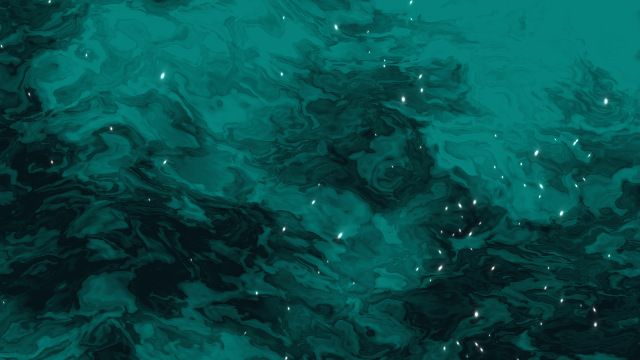
Write a Shadertoy shader that draws this texture.

```glsl
// Clear teal sea above a dark, patchy reef, with small sun glints.
// Warped noise makes the ripples, which refract the noise of the reef;
// the summed light level is coloured by a ramp, and glints sit on a loose grid.

float hash(vec2 cell) {
    vec3 h = fract(vec3(cell.xyx) * 0.1031);
    h += dot(h, h.yzx + 33.33);
    return fract((h.x + h.y) * h.z);
}

// Value noise centred on zero
float noise(vec2 p) {
    vec2 cell = floor(p), f = fract(p);
    f = f * f * (3.0 - 2.0 * f);
    float low = mix(hash(cell), hash(cell + vec2(1, 0)), f.x);
    float high = mix(hash(cell + vec2(0, 1)), hash(cell + 1.0), f.x);
    return mix(low, high, f.y) - 0.5;
}

float fbm(vec2 p, int octaves) {
    float sum = 0.0, amp = 0.5;
    for (int i = 0; i < octaves; i++) {
        sum += amp * noise(p);
        p = mat2(1.6, 1.2, -1.2, 1.6) * p + 7.3;
        amp *= 0.5;
    }
    return sum;
}

// Colour of the water from deep shade (0) to bright shallows (1)
vec3 waterColor(float level) {
    vec3 col = mix(vec3(0.02, 0.08, 0.095), vec3(0.02, 0.13, 0.14), smoothstep(0.0, 0.08, level));
    col = mix(col, vec3(0.02, 0.22, 0.21), clamp((level - 0.07) / 0.17, 0.0, 1.0));
    col = mix(col, vec3(0.02, 0.31, 0.30), clamp((level - 0.24) / 0.22, 0.0, 1.0));
    col = mix(col, vec3(0.01, 0.40, 0.38), clamp((level - 0.46) / 0.25, 0.0, 1.0));
    return mix(col, vec3(0.02, 0.51, 0.485), clamp((level - 0.71) / 0.29, 0.0, 1.0));
}

// Sun glints: clustered, denser to the right, each a hot core in a faint halo
float glints(vec2 p) {
    const float GRID = 30.0;
    float light = 0.0;
    vec2 home = floor(p * GRID);
    for (int y = -1; y <= 1; y++)
    for (int x = -1; x <= 1; x++) {
        vec2 cell = home + vec2(x, y);
        vec2 center = (cell + vec2(hash(cell + 3.7), hash(cell + 91.3))) / GRID;
        float cluster = smoothstep(-0.05, 0.3, noise(center * 7.0 + 40.0));
        float chance = 0.012 + 0.28 * cluster * smoothstep(0.4, 1.5, center.x);
        if (hash(cell + 57.1) > chance) continue;

        float size = hash(cell + 23.9);
        vec2 d = p - center;
        d.x += d.y * (hash(cell + 71.7) - 0.5);
        d.y *= 0.65;
        float radius = mix(0.0018, 0.0042, size * size);
        float r2 = dot(d, d) / (radius * radius);
        light += (0.55 + 0.6 * size) * exp(-r2) + 0.12 * size * exp(-r2 / 9.0);
    }
    return light;
}

void mainImage(out vec4 fragColor, in vec2 fragCoord) {
    vec2 p = fragCoord / iResolution.y;
    float across = fragCoord.x / iResolution.x;

    // Surface ripples, stretched sideways and folded by their own noise
    vec2 w = p * vec2(13.0, 22.0);
    w.y += 4.0 * noise(p * 3.0 + 5.0) + 2.0 * p.x;
    vec2 bend = vec2(fbm(w * 0.5, 4), fbm(w * 0.5 + 17.0, 4));
    w += 5.0 * bend;
    float swell = fbm(w, 4);
    float fleck = fbm(w * 2.3 + 31.0, 3);
    float crease = 1.0 - smoothstep(0.0, 0.08, abs(swell + 0.3 * fleck));

    // Reef patches seen through the moving surface
    vec2 seen = p + 0.2 * bend + 0.12 * vec2(swell, 0.5 * fleck);
    float reef = fbm(seen * vec2(3.0, 3.4) + 12.0, 5);
    float bed = smoothstep(-0.2, 0.2, reef) - 0.5;

    // Light falls off toward the lower left
    float level = 0.25 * (across - 0.5) + 0.4 * (p.y - 0.5);
    level += 0.5 * bed + 0.7 * swell + 0.5 * fleck - 0.14 * (crease - 0.25);
    vec3 col = waterColor(smoothstep(-0.5, 0.5, level));

    col += vec3(1.0, 0.93, 0.92) * glints(p + 0.01 * bend);
    fragColor = vec4(min(col, 1.0), 1.0);
}
```
